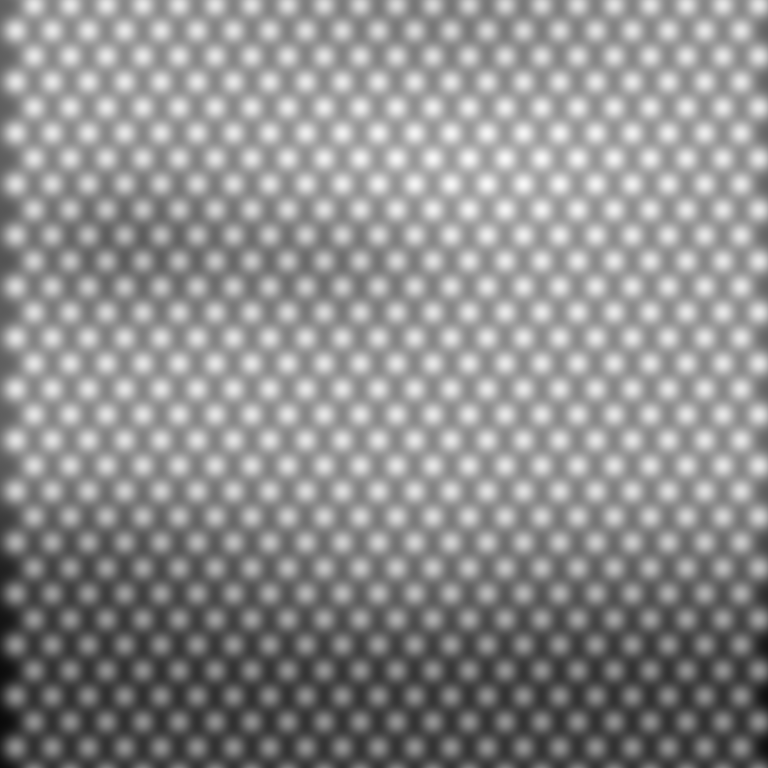
This pattern is drawn by a Shadertoy shader. Its source:

```glsl
// Staggered lattice of soft glowing dots over a cloudy grey field.

const float ROWS = 30.0;
const float COLUMNS = 21.0;        // whole dots in each row
const float DOT_PITCH = 0.0472;    // horizontal spacing
const float DOT_SIGMA = 0.0118;    // softness of a dot
const vec2 FIRST_DOT = vec2(0.0208, 0.0267);

vec2 hashGradient(vec2 cell) {
    vec2 h = vec2(dot(cell, vec2(127.1, 311.7)), dot(cell, vec2(269.5, 183.3)));
    return 2.0 * fract(sin(h) * 43758.5) - 1.0;
}

float gradientNoise(vec2 p) {
    vec2 cell = floor(p);
    vec2 f = fract(p);
    vec2 u = f * f * f * (f * (f * 6.0 - 15.0) + 10.0);
    float a = dot(hashGradient(cell), f);
    float b = dot(hashGradient(cell + vec2(1, 0)), f - vec2(1, 0));
    float c = dot(hashGradient(cell + vec2(0, 1)), f - vec2(0, 1));
    float d = dot(hashGradient(cell + vec2(1, 1)), f - vec2(1, 1));
    return mix(mix(a, b, u.x), mix(c, d, u.x), u.y);
}

float softBlob(vec2 p, vec2 center, vec2 radius) {
    vec2 d = (p - center) / radius;
    return exp(-dot(d, d));
}

// Sum of Gaussian dots; odd rows shift by half a pitch
float dotLattice(vec2 p, float pitch, float sigma) {
    float nearestRow = floor((p.y - FIRST_DOT.y) * ROWS + 0.5);
    float sum = 0.0;
    for (int j = -2; j <= 2; j++) {
        float row = nearestRow + float(j);
        float startX = FIRST_DOT.x + 0.5 * pitch * mod(row, 2.0);
        float nearestColumn = floor((p.x - startX) / pitch + 0.5);
        for (int i = -1; i <= 1; i++) {
            float column = nearestColumn + float(i);
            if (column < 0.0 || column >= COLUMNS) continue;
            vec2 center = vec2(startX + column * pitch, FIRST_DOT.y + row / ROWS);
            vec2 d = (p - center) / sigma;
            sum += exp(-0.5 * dot(d, d));
        }
    }
    return sum;
}

// Broad light and dark clouds above a dark lower band
float cloudShade(vec2 p) {
    float shade = mix(0.04, 0.37, smoothstep(0.10, 0.42, p.y));
    shade -= 0.16 * softBlob(p, vec2(0.16, 0.68), vec2(0.15, 0.09));
    shade -= 0.11 * softBlob(p, vec2(0.42, 0.66), vec2(0.16, 0.08));
    shade += 0.08 * softBlob(p, vec2(0.62, 0.78), vec2(0.25, 0.10));
    shade -= 0.07 * softBlob(p, vec2(0.58, 0.98), vec2(0.20, 0.07));
    shade -= 0.11 * softBlob(p, vec2(0.12, 0.29), vec2(0.22, 0.10));
    shade += 0.05 * softBlob(p, vec2(0.50, 0.24), vec2(0.15, 0.09));
    return shade + 0.025 * gradientNoise(p * vec2(4.0, 6.0));
}

void mainImage(out vec4 fragColor, in vec2 fragCoord) {
    vec2 uv = fragCoord / iResolution.xy;
    float grey = cloudShade(uv) + 0.52 * dotLattice(uv, DOT_PITCH, DOT_SIGMA);
    fragColor = vec4(vec3(clamp(grey, 0.0, 1.0)), 1.0);
}
```
